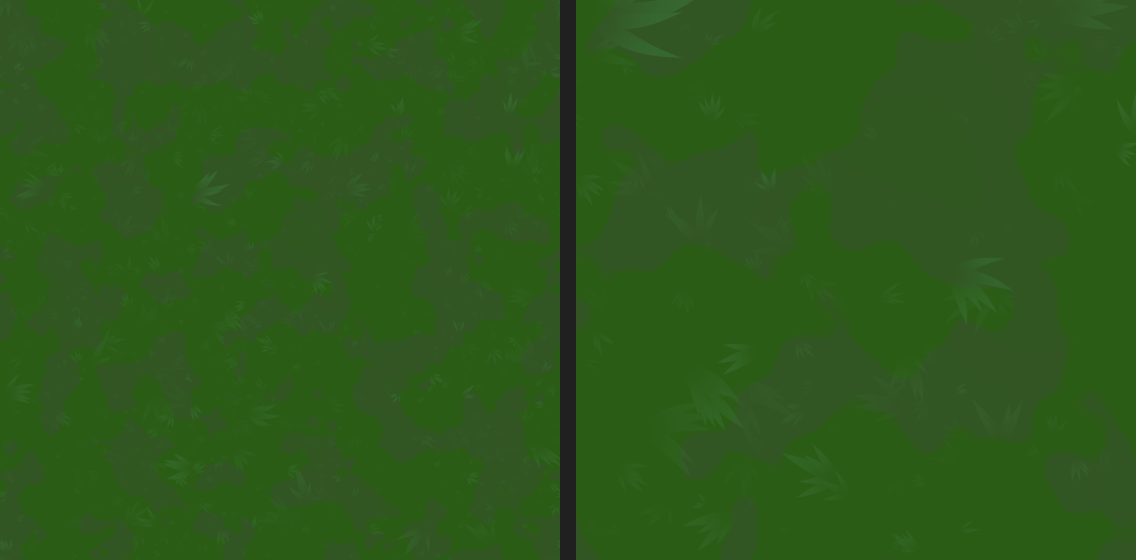
Left: the whole. Right: its middle third, enlarged.
Write a WebGL 1 fragment shader that draws this texture.

```glsl
precision highp float;
uniform vec2 u_resolution;

#define GRASS vec3(0.17, 0.36, 0.085)
#define EARTH vec3(0.198, 0.332, 0.142)
#define BLADE_TIP vec3(0.215, 0.43, 0.20)
#define PATCH_CELLS 9.0
#define PATCH_LEVEL 0.06
#define PATCH_SOFTNESS 0.03
#define TUFT_CELLS 12.0
#define TUFT_SPREAD 1.5
#define BLADE_WIDTH 0.17
#define BLADE_OPACITY 0.75

const float TAU = 6.2831853;

vec3 hash3(vec2 p, float seed) {
  vec3 q = vec3(dot(p, vec2(127.1, 311.7)), dot(p, vec2(269.5, 183.3)), dot(p, vec2(419.2, 371.9)));
  return fract(sin(q + seed * 17.31) * 43758.545);
}

// Gradient noise that wraps after a whole number of cells
float cornerSlope(vec2 cell, vec2 corner, vec2 f, float period, float seed) {
  float angle = TAU * hash3(mod(cell + corner, period), seed).x;
  return dot(vec2(cos(angle), sin(angle)), f - corner);
}

float gradientNoise(vec2 p, float period, float seed) {
  vec2 cell = floor(p), f = fract(p);
  vec2 w = f * f * f * (f * (f * 6.0 - 15.0) + 10.0);
  float low = mix(cornerSlope(cell, vec2(0.0, 0.0), f, period, seed),
                  cornerSlope(cell, vec2(1.0, 0.0), f, period, seed), w.x);
  float high = mix(cornerSlope(cell, vec2(0.0, 1.0), f, period, seed),
                   cornerSlope(cell, vec2(1.0, 1.0), f, period, seed), w.x);
  return mix(low, high, w.y);
}

// Lobed patches of bare earth, some of them fainter
float earthPatches(vec2 uv) {
  float n = 0.0, amplitude = 1.0, cells = PATCH_CELLS;
  for (int i = 0; i < 3; i++) {
    float seed = float(i) + 1.0;
    n += amplitude * gradientNoise(uv * cells + 0.37 * seed, cells, seed);
    amplitude *= 0.5;
    cells *= 2.0;
  }
  float thickness = 0.95 + 0.5 * gradientNoise(uv * 6.0, 6.0, 9.0);
  float inside = smoothstep(-PATCH_SOFTNESS, PATCH_SOFTNESS, n - PATCH_LEVEL);
  return inside * clamp(thickness, 0.0, 1.0);
}

// One tapered, curved blade, fading in from its root to its tip
float blade(vec2 p, float angle, float size, float bend, float pixel) {
  float s = sin(angle), c = cos(angle);
  vec2 q = vec2(dot(p, vec2(c, -s)), dot(p, vec2(s, c))) / size;
  float t = clamp(q.y, 0.0, 1.0);
  float d = abs(q.x - bend * t * t) - BLADE_WIDTH * (1.0 - t) * (0.6 + t);
  float edge = pixel / size;
  float inside = 1.0 - smoothstep(-edge, edge, d);
  float ends = step(0.0, q.y) * (1.0 - smoothstep(1.0 - edge, 1.0 + edge, q.y));
  return inside * ends * smoothstep(0.0, 0.75, t);
}

// A claw of blades around a random heading, swept to one side
float tuft(vec2 p, float size, float heading, vec2 cell, float seed, float pixel) {
  float cover = 0.0;
  float sweep = hash3(cell, seed + 2.0).x - 0.5;
  for (int i = 0; i < 5; i++) {
    vec3 r = hash3(cell, seed + 3.0 + float(i));
    float fan = float(i) / 4.0 - 0.5;
    float angle = heading + fan * TUFT_SPREAD + (r.x - 0.5) * 0.4;
    float reach = size * (1.0 - 0.5 * abs(fan)) * mix(0.65, 1.0, r.y);
    float bend = 0.6 * sweep - 0.25 * fan;
    cover = max(cover, blade(p, angle, reach, bend, pixel) * step(0.15, r.z));
  }
  return cover;
}

// Tufts scattered one per cell, thinned out in clumps
float tuftLayer(vec2 uv, float cells, float density, float seed, float pixel) {
  vec2 p = uv * cells, home = floor(p);
  float cover = 0.0;
  for (int y = -1; y <= 1; y++) {
    for (int x = -1; x <= 1; x++) {
      vec2 cell = home + vec2(float(x), float(y));
      vec2 id = mod(cell, cells);
      vec3 place = hash3(id, seed), look = hash3(id, seed + 1.0);
      float clump = gradientNoise(id / cells * 6.0 + 0.5, 6.0, 40.0);
      if (place.z < density * (1.0 + 1.8 * clump)) {
        float size = mix(0.4, 0.9, look.x);
        float shade = tuft(p - cell - place.xy, size, TAU * look.y, id, seed, pixel * cells);
        cover = max(cover, shade * mix(0.2, 1.0, look.z * look.z));
      }
    }
  }
  return cover;
}

void main() {
  vec2 uv = gl_FragCoord.xy / u_resolution;
  float pixel = 0.8 / min(u_resolution.x, u_resolution.y);

  vec3 color = mix(GRASS, EARTH, earthPatches(uv));

  // Large, medium and small tufts
  float cover = tuftLayer(uv, TUFT_CELLS, 0.42, 50.0, pixel);
  cover = max(cover, 0.85 * tuftLayer(uv, TUFT_CELLS * 2.0, 0.4, 70.0, pixel));
  cover = max(cover, 0.65 * tuftLayer(uv, TUFT_CELLS * 4.0, 0.25, 90.0, pixel));
  color = mix(color, BLADE_TIP, cover * BLADE_OPACITY);

  gl_FragColor = vec4(color, 1.0);
}
```
